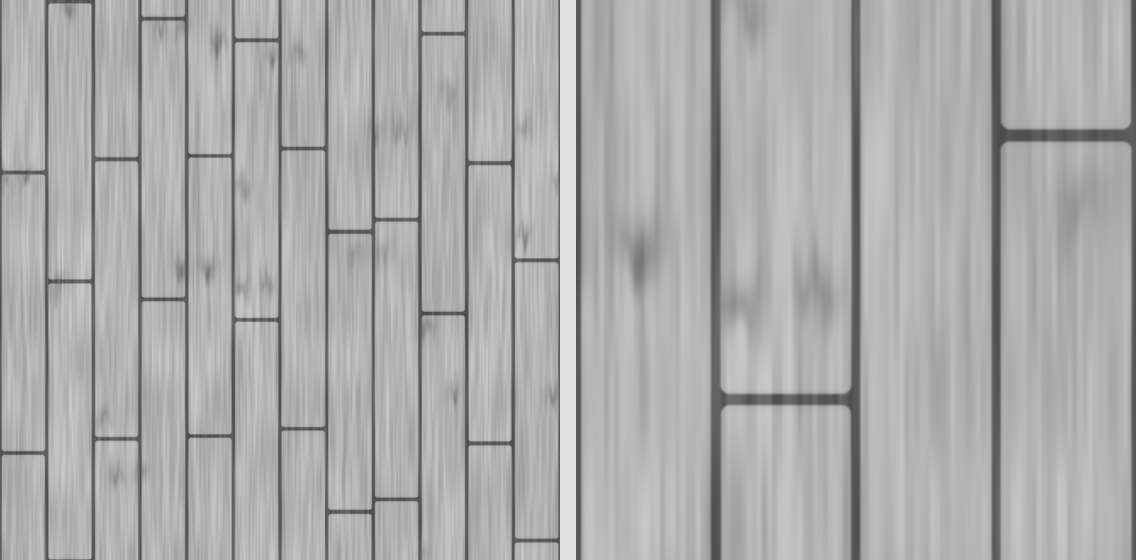
Left: the whole. Right: its middle third, enlarged.
Reproduce this texture procedurally as a Shadertoy shader.

```glsl
// Grey wooden planks: twelve staggered columns, two boards tall, with streaky grain and smudged knots.

const vec2 BOARDS = vec2(12.0, 2.0);

// Height of the end joint in each column, as a fraction of board length
const float JOINT[12] = float[12](0.383, 0.995, 0.432, 0.932, 0.443, 0.857,
                                  0.469, 0.172, 0.216, 0.880, 0.417, 0.070);

float hash(vec2 p) {
    vec3 q = fract(vec3(p.xyx) * 0.1031);
    q += dot(q, q.yzx + 33.33);
    return fract((q.x + q.y) * q.z);
}

// Value noise that wraps over the unit square; cells = lattice size
float noise(vec2 uv, vec2 cells, float seed) {
    vec2 p = uv * cells, i = floor(p), f = fract(p);
    f = f * f * (3.0 - 2.0 * f);
    vec2 a = mod(i, cells) + seed, b = mod(i + 1.0, cells) + seed;
    return mix(mix(hash(a), hash(vec2(b.x, a.y)), f.x),
               mix(hash(vec2(a.x, b.y)), hash(b), f.x), f.y);
}

float roundedBox(vec2 p, vec2 halfSize, float radius) {
    vec2 q = abs(p) - halfSize + radius;
    return length(max(q, 0.0)) + min(max(q.x, q.y), 0.0) - radius;
}

// Dark smudges, at most one single or double knot per cell of a coarse grid
float knots(vec2 uv) {
    const float GRID = 6.0;
    float streak = noise(uv, vec2(160.0, 20.0), 71.0);
    float sum = 0.0;
    for (int y = -1; y <= 1; y++) {
        for (int x = -1; x <= 1; x++) {
            vec2 cell = floor(uv * GRID) + vec2(x, y);
            vec2 id = mod(cell, GRID) + 5.0;
            if (hash(id + 40.0) > 0.5) continue;
            vec2 center = (cell + vec2(hash(id), hash(id + 17.0))) / GRID;
            vec2 d = uv - center;
            d.y += 0.035 * (streak - 0.5);
            if (hash(id + 63.0) > 0.65) d.x = abs(d.x) - 0.023;
            d /= vec2(0.014, 0.019);
            sum += exp(-dot(d, d)) * mix(0.6, 1.0, hash(id + 29.0));
        }
    }
    return sum * (0.45 + 0.9 * streak);
}

void mainImage(out vec4 fragColor, in vec2 fragCoord) {
    vec2 uv = fragCoord / iResolution.xy;
    float pixel = 1.0 / iResolution.y;

    // Board layout
    float column = min(floor(uv.x * BOARDS.x), BOARDS.x - 1.0);
    float along = uv.y * BOARDS.y - JOINT[int(column)];
    vec2 board = vec2(column, mod(floor(along), BOARDS.y));
    vec2 local = (vec2(fract(uv.x * BOARDS.x), fract(along)) - 0.5) / BOARDS;

    // Board outline, with slightly uneven gaps
    vec2 gap = vec2(0.0024, 0.0026)
             + vec2(0.0007, 0.0012) * vec2(hash(board + 3.0), hash(board + 9.0));
    float edge = roundedBox(local, 0.5 / BOARDS - gap, 0.0055);

    // Grain: fine and medium fibres over broad soft blotches
    float fine = noise(uv, vec2(330.0, 14.0), 11.0) - 0.5;
    float medium = noise(uv, vec2(150.0, 9.0), 23.0) - 0.5;
    float broad = noise(uv, vec2(26.0, 11.0), 37.0) - 0.5;
    float wood = 0.705 + 0.10 * fine + 0.07 * medium + 0.06 * broad;
    wood += 0.02 * (hash(board + 51.0) - 0.5);
    wood -= 0.19 * knots(uv);
    wood -= 0.07 * exp(min(edge, 0.0) * 600.0);

    // Dark grooves between the boards
    float groove = 0.35 + 0.12 * fine + 0.06 * broad;
    float soft = max(pixel, 0.0011);
    float shade = mix(wood, groove, smoothstep(-soft, soft, edge));
    fragColor = vec4(vec3(shade), 1.0);
}
```
